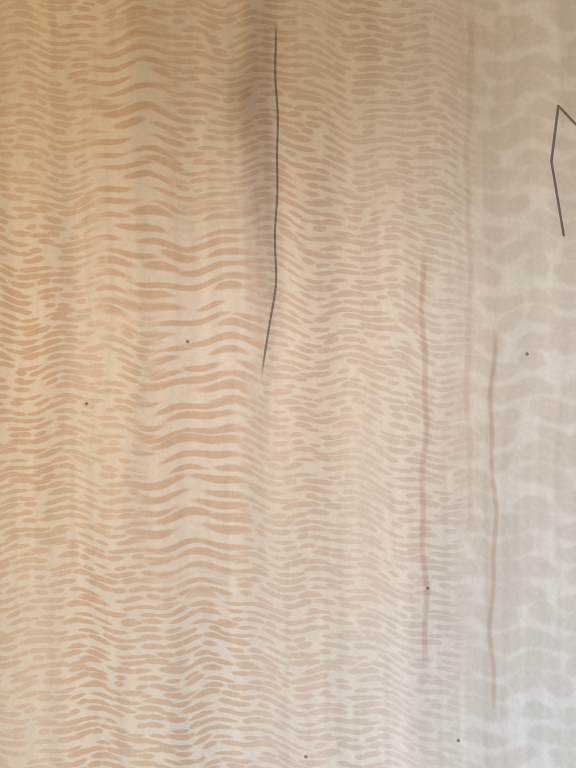
A Shadertoy shader for this texture:

```glsl
// Pale figured wood board: silky horizontal ray flecks over vertical grain, with a crack and pencil marks.

vec2 hash2(vec2 p) {
    vec2 k = vec2(dot(p, vec2(127.1, 311.7)), dot(p, vec2(269.5, 183.3)));
    return fract(sin(k) * 43758.5);
}

float valueNoise(vec2 p) {
    vec2 i = floor(p), f = fract(p);
    f = f * f * (3.0 - 2.0 * f);
    float below = mix(hash2(i).x, hash2(i + vec2(1, 0)).x, f.x);
    float above = mix(hash2(i + vec2(0, 1)).x, hash2(i + vec2(1, 1)).x, f.x);
    return mix(below, above, f.y);
}

// Cellular pattern of tapered horizontal dashes, one per jittered cell
float flecks(vec2 p, vec2 size, float thickness, float seed) {
    vec2 g = p / size, home = floor(g);
    float ink = 0.0;
    for (int y = -1; y <= 1; y++)
    for (int x = -1; x <= 1; x++) {
        vec2 cell = home + vec2(x, y);
        vec2 h = hash2(cell + seed);
        vec2 d = g - cell - 0.5 - (h - 0.5) * vec2(0.9, 0.5);
        float halfLength = mix(0.3, 0.8, fract(h.x * 7.3 + h.y));
        float r = length(d / vec2(halfLength, thickness * mix(0.7, 1.2, h.y)));
        ink = max(ink, 1.0 - smoothstep(0.7, 1.25, r));
    }
    return ink;
}

float band(float v, float lo, float hi, float soft) {
    return smoothstep(lo - soft, lo + soft, v) * (1.0 - smoothstep(hi - soft, hi + soft, v));
}

// Vertical wandering line limited to a range of heights
float grainLine(vec2 p, float x, float width, vec2 range, float wobble) {
    float path = x + wobble * (sin(p.y * 23.0 + x * 40.0) + 0.5 * sin(p.y * 61.0));
    return (1.0 - smoothstep(width * 0.2, width, abs(p.x - path))) * band(p.y, range.x, range.y, 0.02);
}

float stroke(vec2 p, vec2 a, vec2 b, float width) {
    vec2 pa = p - a, ba = b - a;
    float d = length(pa - ba * clamp(dot(pa, ba) / dot(ba, ba), 0.0, 1.0));
    return 1.0 - smoothstep(width * 0.3, width, d);
}

vec3 threeWay(vec3 a, vec3 b, vec3 c, float t) {
    return t < 0.5 ? mix(a, b, smoothstep(0.0, 0.5, t)) : mix(b, c, smoothstep(0.5, 1.0, t));
}

// Warm shade at the top fading to cool light at the lower right
vec3 boardColor(vec2 uv) {
    vec3 top = threeWay(vec3(0.75, 0.62, 0.46), vec3(0.69, 0.58, 0.45), vec3(0.71, 0.64, 0.55), uv.x);
    vec3 middle = threeWay(vec3(0.85, 0.74, 0.61), vec3(0.86, 0.78, 0.70), vec3(0.83, 0.79, 0.75), uv.x);
    vec3 bottom = threeWay(vec3(0.86, 0.79, 0.70), vec3(0.85, 0.81, 0.77), vec3(0.82, 0.82, 0.82), uv.x);
    return threeWay(bottom, middle, top, uv.y);
}

void mainImage(out vec4 fragColor, in vec2 fragCoord) {
    vec2 uv = fragCoord / iResolution.xy;
    vec2 p = vec2(uv.x * 0.75, uv.y);
    vec3 color = boardColor(uv);

    // Vertical growth streaks
    float drift = 0.006 * sin(p.y * 7.0) + 0.003 * sin(p.y * 17.0 + 1.0);
    float streak = valueNoise(vec2((p.x + drift) * 38.0, p.y * 1.6));
    float fine = valueNoise(vec2((p.x + drift) * 130.0, p.y * 3.0));
    color *= 1.0 + 0.075 * (streak - 0.5) + 0.045 * (fine - 0.5);

    // Rippled coordinates bend and slant the fleck rows
    vec2 q = p;
    q.y += 0.007 * sin(p.x * 34.0 + 2.0 * sin(p.y * 5.0)) + 0.003 * sin(p.x * 83.0 + p.y * 9.0);
    q.y += 0.16 * max(p.x - 0.33, 0.0);
    q.x += 0.007 * sin(p.y * 31.0) + 0.004 * sin(p.y * 83.0);

    // Broad flecks at left centre, short ones around, pale blotches at right
    float x = p.x + 0.03 * (valueNoise(p * vec2(6.0, 9.0)) - 0.5);
    float broadZone = band(x, 0.19, 0.325, 0.02) * band(p.y, 0.24, 0.72, 0.06);
    broadZone = max(broadZone, band(x, 0.12, 0.22, 0.02) * band(p.y, 0.58, 0.96, 0.06));
    float paleZone = smoothstep(0.57, 0.63, x);
    float shortFlecks = flecks(q, vec2(0.024, 0.0105), 0.34, 3.0);
    float broadFlecks = flecks(q, vec2(0.062, 0.0165), 0.31, 17.0);
    float blotches = flecks(p + 0.006 * sin(p.yx * 70.0), vec2(0.048, 0.03), 0.48, 41.0);
    float density = mix(0.4, 1.0, valueNoise(p * vec2(17.0, 5.0) + 8.0));
    float figure = shortFlecks * density * (1.0 - paleZone) * (1.0 - broadZone) + broadFlecks * broadZone * 0.9;
    vec3 fleckTint = mix(vec3(0.92, 0.84, 0.78), vec3(0.92, 0.88, 0.86), smoothstep(0.2, 0.55, p.x));
    color *= mix(vec3(1.0), fleckTint, figure);
    color *= 1.0 - vec3(0.045, 0.06, 0.075) * blotches * paleZone;

    // Brown mineral stain and soft knot
    float stain = band(p.x + drift, 0.315, 0.36, 0.012) * smoothstep(0.48, 0.85, p.y);
    vec2 k = (p - vec2(0.315, 0.87)) * vec2(50, 20);
    color *= 1.0 - vec3(0.10, 0.11, 0.11) * stain - vec3(0.12, 0.14, 0.15) * exp(-dot(k, k));

    // Reddish growth lines at right
    float lines = grainLine(p, 0.552, 0.006, vec2(0.14, 0.66), 0.0025);
    lines += grainLine(p, 0.642, 0.005, vec2(0.08, 0.56), 0.003);
    lines += 0.5 * grainLine(p, 0.61, 0.006, vec2(0.3, 0.98), 0.002);
    color *= 1.0 - vec3(0.07, 0.11, 0.13) * lines;

    // Thin crack that curves away at its foot
    float bend = 0.02 * (1.0 - smoothstep(0.51, 0.64, p.y));
    color *= 1.0 - 0.38 * grainLine(p + vec2(bend, 0.0), 0.36, 0.0022, vec2(0.52, 0.96), 0.0015);

    // Pencil strokes and scattered specks
    vec2 tip = vec2(0.727, 0.862), elbow = vec2(0.718, 0.79);
    float pencil = max(stroke(p, tip, elbow, 0.0026), stroke(p, elbow, vec2(0.734, 0.694), 0.0024));
    pencil = max(pencil, stroke(p, tip, vec2(0.752, 0.836), 0.0024));
    vec2 h = hash2(floor(p * 14.0) + 5.0);
    float speck = 1.0 - smoothstep(0.015, 0.045, length(fract(p * 14.0) - 0.2 - 0.6 * h));
    speck *= step(0.93, fract(h.x * 19.0));
    color = mix(color, vec3(0.30, 0.27, 0.25), max(0.75 * pencil, 0.6 * speck));

    // Fine surface tooth
    color *= 1.0 + 0.035 * (valueNoise(p * vec2(330.0, 260.0)) - 0.5);
    fragColor = vec4(clamp(color, 0.0, 1.0), 1.0);
}
```
